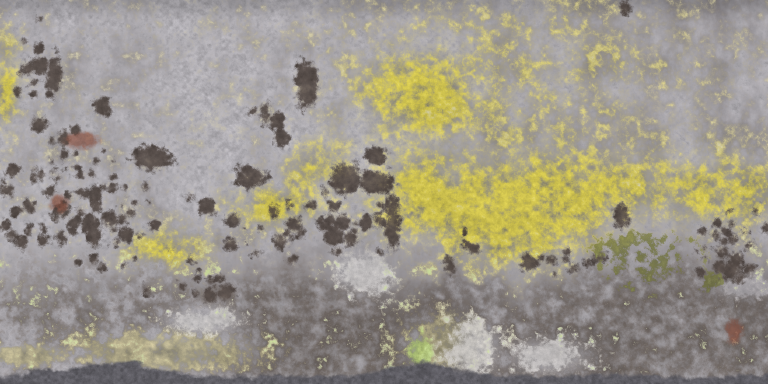
A Shadertoy shader for this texture:

```glsl
// Weathered plaster wall with yellow lichen, dark mould spots and a dirty base.
#define PLASTER vec3(0.70, 0.69, 0.71)
#define STAIN vec3(0.52, 0.50, 0.51)
#define LICHEN vec3(0.80, 0.75, 0.27)
#define WASH vec3(0.69, 0.66, 0.51)
#define MOULD vec3(0.32, 0.28, 0.26)
#define GRIME vec3(0.40, 0.37, 0.355)
#define GROUND vec3(0.37, 0.365, 0.39)
#define RUST vec3(0.52, 0.31, 0.25)
#define MOSS vec3(0.42, 0.43, 0.22)
#define CHALK vec3(0.78, 0.77, 0.77)
#define GRAIN 0.30
// Each entry: centre xy, radii zw
const vec4 mouldSpots[10] = vec4[10](
    vec4(0.90, 0.537, 0.037, 0.041), vec4(0.977, 0.528, 0.040, 0.028),
    vec4(0.982, 0.592, 0.024, 0.023), vec4(0.655, 0.537, 0.040, 0.027),
    vec4(0.80, 0.775, 0.030, 0.055), vec4(0.395, 0.587, 0.048, 0.030),
    vec4(0.145, 0.80, 0.024, 0.050), vec4(0.265, 0.722, 0.021, 0.024),
    vec4(1.02, 0.415, 0.021, 0.055), vec4(1.623, 0.44, 0.017, 0.027));
const vec4 mouldClusters[11] = vec4[11](
    vec4(0.20, 0.52, 0.14, 0.11), vec4(0.05, 0.46, 0.09, 0.09),
    vec4(0.23, 0.40, 0.14, 0.08), vec4(0.08, 0.82, 0.03, 0.13),
    vec4(0.71, 0.69, 0.04, 0.04), vec4(0.70, 0.41, 0.12, 0.05),
    vec4(0.91, 0.42, 0.09, 0.07), vec4(1.23, 0.36, 0.09, 0.04),
    vec4(1.46, 0.33, 0.11, 0.035), vec4(1.91, 0.36, 0.09, 0.08),
    vec4(0.52, 0.27, 0.07, 0.04));
const vec4 lichenPatches[9] = vec4[9](
    vec4(1.32, 0.40, 0.23, 0.11), vec4(1.09, 0.49, 0.13, 0.09),
    vec4(1.43, 0.51, 0.19, 0.09), vec4(1.86, 0.50, 0.23, 0.09),
    vec4(0.72, 0.46, 0.12, 0.05), vec4(0.82, 0.57, 0.07, 0.06),
    vec4(0.02, 0.78, 0.04, 0.12), vec4(0.43, 0.35, 0.10, 0.05),
    vec4(1.08, 0.75, 0.13, 0.11));
const vec4 chalkPatches[4] = vec4[4](
    vec4(0.53, 0.165, 0.10, 0.038), vec4(1.23, 0.10, 0.08, 0.08),
    vec4(1.43, 0.07, 0.11, 0.05), vec4(0.95, 0.29, 0.07, 0.07));
const vec4 tanPatches[3] = vec4[3](vec4(0.43, 0.085, 0.25, 0.06),
    vec4(0.05, 0.075, 0.14, 0.03), vec4(1.17, 0.11, 0.12, 0.08));

float hash(vec2 p) { return fract(sin(dot(p, vec2(127.1, 311.7))) * 43758.5); }
float noise(vec2 p) {
    vec2 i = floor(p), f = fract(p);
    f = f * f * (3.0 - 2.0 * f);
    return mix(mix(hash(i), hash(i + vec2(1, 0)), f.x),
               mix(hash(i + vec2(0, 1)), hash(i + 1.0), f.x), f.y);
}
// Layered noise, centred on zero
float fbm(vec2 p) {
    float sum = 0.0, amp = 0.5;
    for (int i = 0; i < 5; i++, amp *= 0.5) {
        sum += amp * (noise(p) - 0.5);
        p = mat2(1.6, 1.2, -1.2, 1.6) * p + 7.3;
    }
    return sum;
}
// Soft elliptical bump
float blob(vec2 p, vec4 e) {
    vec2 q = (p - e.xy) / e.zw;
    return exp(-dot(q, q));
}
// Bump broken up by a noise value n
float ragged(vec2 p, vec4 e, float n) { return smoothstep(0.25, 0.75, blob(p, e) + n); }

// Distance to round spots scattered on a jittered grid, crowded in the clusters
float scatteredSpots(vec2 p, float size, float amount) {
    float d = 1.0;
    for (int k = 0; k < 9; k++) {
        vec2 id = floor(p / size) + vec2(k % 3 - 1, k / 3 - 1);
        vec2 c = (id + 0.15 + 0.7 * vec2(hash(id), hash(id + 31.7))) * size;
        float density = 0.0;
        for (int i = 0; i < 11; i++) density = max(density, blob(c, mouldClusters[i]));
        float r = size * mix(0.15, 0.50, hash(id + 57.1));
        if (hash(id + 83.9) < amount * density) d = min(d, length(p - c) - r);
    }
    return d;
}

void mainImage(out vec4 fragColor, in vec2 fragCoord) {
    vec2 p = fragCoord / iResolution.y;
    float broad = fbm(p * 5.0), mid = fbm(p * 17.0), fine = fbm(p * 48.0);
    float grit = fbm(p * 110.0), streak = fbm(p * vec2(26.0, 6.0));
    float rough = 0.7 * mid + 1.1 * fine + 0.6 * grit;

    // Plaster with streaks and a shaded top
    float stain = 0.30 + 0.5 * (broad + streak) + 0.6 * (mid + grit) + 0.9 * fine;
    stain += 0.18 * smoothstep(0.9, 1.4, p.x) - 0.15 * blob(p, vec4(0.5, 0.75, 0.25, 0.3));
    vec3 col = mix(PLASTER, STAIN, 0.9 * smoothstep(0.1, 0.9, stain));
    col *= 1.0 - 0.14 * smoothstep(0.94, 1.0, p.y);

    // Lichen: a pale wash, then speckled growth
    float growth = 0.32 * blob(p, vec4(1.40, 0.80, 0.50, 0.28));
    for (int i = 0; i < 9; i++) growth += 0.66 * blob(p, lichenPatches[i]);
    growth = min(growth, 0.88);
    col = mix(col, WASH * (1.0 + 0.7 * fine), 0.75 * smoothstep(0.0, 0.6, growth + 0.7 * rough));
    col = mix(col, LICHEN, 0.9 * smoothstep(0.30, 0.92, growth + 0.9 * rough));

    // Mottled grime along the base
    float top = 0.29 - 0.05 * blob(p, vec4(1.3, 0.3, 0.2, 1)) + 0.03 * blob(p, vec4(1.68, 0.3, 0.15, 1));
    float band = smoothstep(0.08, -0.07, p.y - top + 0.25 * mid + 0.15 * fine);
    float depth = mix(0.42, 0.72, smoothstep(0.45, 0.7, p.x)) + 1.3 * rough + 0.4 * broad;
    col = mix(col, GRIME, band * clamp(depth, 0.08, 1.0));
    col = mix(col, PLASTER, 0.7 * ragged(p, vec4(1.95, 0.25, 0.10, 0.03), rough));

    // Tan and chalky patches low on the wall
    float tanned = 0.0, chalk = 0.0;
    for (int i = 0; i < 3; i++) tanned = max(tanned, ragged(p, tanPatches[i], rough));
    for (int i = 0; i < 4; i++) chalk = max(chalk, ragged(p, chalkPatches[i], rough));
    float low = smoothstep(0.40, 0.30, p.y);
    col = mix(col, WASH * (1.0 + 0.8 * fine), 0.75 * low * tanned);
    col = mix(col, CHALK, 0.85 * low * chalk);
    col = mix(col, vec3(0.66, 0.77, 0.42), 0.7 * low * ragged(p, vec4(1.09, 0.09, 0.03, 0.045), rough));

    // Moss, mould and rust
    float moss = max(0.8 * blob(p, vec4(1.68, 0.33, 0.13, 0.08)), blob(p, vec4(1.85, 0.265, 0.04, 0.03)));
    col = mix(col, MOSS, 0.75 * smoothstep(0.4, 0.8, moss + min(1.5 * rough, 3.0 * moss)));
    float spot = min(scatteredSpots(p, 0.044, 0.75), scatteredSpots(p, 0.024, 0.45));
    for (int i = 0; i < 10; i++) {
        vec4 s = mouldSpots[i];
        spot = min(spot, (length((p - s.xy) / s.zw) - 1.0) * min(s.z, s.w));
    }
    spot += 0.03 * fine + 0.025 * mid + 0.02 * grit;
    col = mix(col, MOULD + 0.15 * fine, 0.88 * smoothstep(0.008, -0.008, spot));
    float rust = max(blob(p, vec4(0.21, 0.635, 0.05, 0.025)), 0.8 * max(
        blob(p, vec4(0.155, 0.47, 0.03, 0.03)), blob(p, vec4(1.91, 0.14, 0.03, 0.04))));
    col = mix(col, RUST, 0.7 * smoothstep(0.25, 0.75, rust * (1.0 + rough)));

    // Surface grain and ground strip
    col *= 1.0 + GRAIN * (grit + 0.5 * fine);
    float edge = 0.022 + 0.03 * blob(p, vec4(0.28, 0, 0.18, 1)) + 0.028 * blob(p, vec4(1.1, 0, 0.1, 1));
    float ground = smoothstep(0.006, -0.006, p.y - edge - 0.03 * mid - 0.02 * fine);
    col = mix(col, GROUND * (1.0 + 0.5 * grit), ground);
    fragColor = vec4(clamp(col, 0.0, 1.0), 1.0);
}
```
